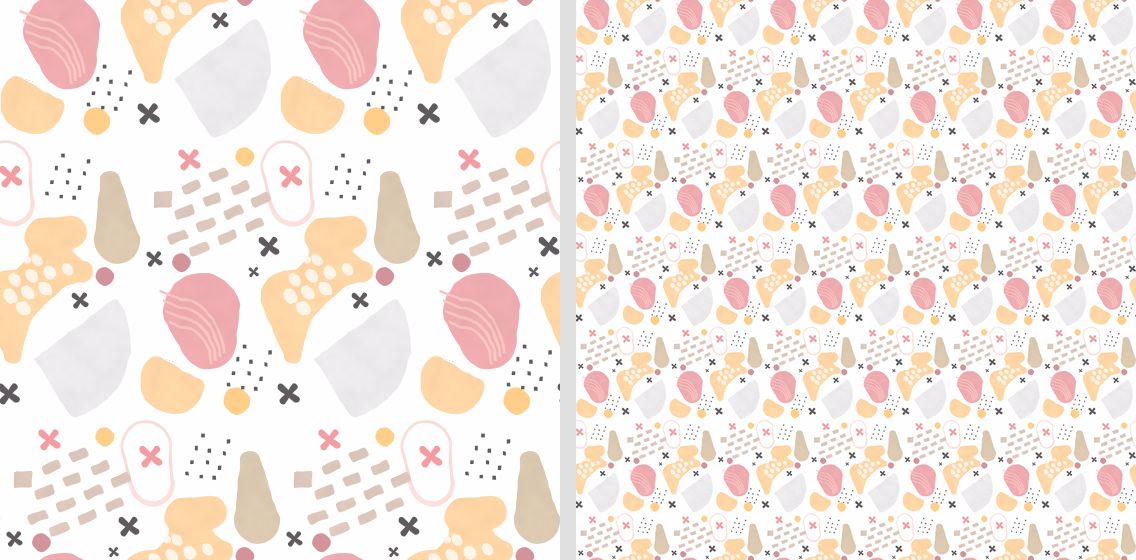
Left, the tile; right, the same tile 3 across and 3 down.
Write a WebGL 1 fragment shader that draws this pattern.

```glsl
precision highp float;
uniform vec2 u_resolution;

float hash(vec2 p) {
  vec3 h = fract(vec3(p.xyx) * 0.1031);
  h += dot(h, h.yzx + 33.33);
  return fract((h.x + h.y) * h.z);
}

float noise(vec2 p) {
  vec2 i = floor(p), f = fract(p);
  f = f * f * (3.0 - 2.0 * f);
  return mix(mix(hash(i), hash(i + vec2(1, 0)), f.x),
             mix(hash(i + vec2(0, 1)), hash(i + vec2(1, 1)), f.x), f.y);
}

// Offset from the nearest copy of a centre; each row of tiles shifts by half a tile
vec2 place(vec2 p, float x, float y) {
  vec2 q = p - vec2(x, y);
  q -= floor(q.y / 384.0 + 0.5) * vec2(192, 384);
  q.x -= 384.0 * floor(q.x / 384.0 + 0.5);
  vec2 s = q / 13.0 + 60.0;
  return q + 2.4 * (vec2(noise(s), noise(s + 40.0)) - 0.5);
}

float taper(vec2 q, vec2 a, vec2 b, float ra, float rb) {
  float h = clamp(dot(q - a, b - a) / dot(b - a, b - a), 0.0, 1.0);
  return length(q - mix(a, b, h)) - mix(ra, rb, h);
}

float box(vec2 q, vec2 size, float r) {
  vec2 d = abs(q) - size + r;
  return length(max(d, 0.0)) + min(max(d.x, d.y), 0.0) - r;
}

float ellipse(vec2 q, vec2 r) {
  return (length(q / r) - 1.0) * min(r.x, r.y);
}

float smin(float a, float b, float k) {
  float h = max(k - abs(a - b), 0.0) / k;
  return min(a, b) - h * h * k * 0.25;
}

float cross4(vec2 q, float size) {
  q = abs(mat2(0.996, 0.087, -0.087, 0.996) * q);
  return taper(q, vec2(0), vec2(0.7 * size), 0.24 * size, 0.32 * size);
}

vec2 latticeId(vec2 q, vec2 a, vec2 b) {
  vec2 g = vec2(q.x * b.y - q.y * b.x, a.x * q.y - a.y * q.x);
  return floor(g / (a.x * b.y - a.y * b.x) + 0.5);
}

float dots(vec2 q) {
  vec2 a = vec2(18, 4), b = vec2(-6, 17), id = latticeId(q, a, b);
  if (abs(id.x) > 1.5 || abs(id.y - 0.5) > 2.0 || id == vec2(0, -1)) return 99.0;
  vec2 jitter = vec2(hash(id + 9.0), hash(id + 23.0)) - 0.5;
  return box(q - id.x * a - id.y * b - 5.0 * jitter, vec2(2.3, 2.7), 0.7);
}

float dashes(vec2 q) {
  vec2 a = vec2(38, -17), b = vec2(29, 17), id = latticeId(q, a, b);
  float first = id.y < 1.5 ? 0.0 : -1.0, last = id.y < 2.5 ? 2.0 : 1.0;
  if (abs(id.y - 1.5) > 2.0 || id.x < first || id.x > last) return 99.0;
  q -= id.x * a + id.y * b;
  if (id == vec2(0)) return box(q, vec2(12, 11), 2.0);
  q = mat2(0.93, 0.37, -0.37, 0.93) * q;
  return box(q, vec2(11.5 + 3.0 * hash(id + 5.0), 6.7), 3.5);
}

float seeds(vec2 q) {
  vec2 a = vec2(24, -5), b = vec2(-6, 22), id = latticeId(q, a, b);
  if (id.x < abs(id.y - 0.5) - 0.5 || id.x > min(3.0 - id.y, 3.0 + 2.0 * id.y)) return 99.0;
  q = mat2(0.6, -0.8, 0.8, 0.6) * (q - id.x * a - id.y * b);
  return ellipse(q, vec2(9.3, 6.8) * (1.0 + 0.13 * id.y + 0.1 * hash(id + 3.0)));
}

// Flat ink with faint brush mottling
void paint(inout vec3 col, vec3 ink, float d, vec2 q) {
  float wash = noise(q / 24.0 + 50.0) + 0.5 * noise(q / 9.0 + 70.0) - 0.75;
  float cover = clamp(0.5 - d * u_resolution.y / 768.0, 0.0, 1.0);
  col = mix(col, ink * (1.0 + 0.035 * wash), cover);
}

void main() {
  vec2 p = gl_FragCoord.xy / u_resolution * 768.0;
  p.y = 768.0 - p.y;
  vec3 col = vec3(0.996), dark = vec3(0.37, 0.35, 0.36), rose = vec3(0.94, 0.61, 0.63);

  // Large yellow blob with pale seeds
  vec2 q = place(p, 435.0, 395.0);
  float d = taper(q, vec2(-40, 15), vec2(-34, 92), 38.0, 12.0);
  d = smin(d, taper(q, vec2(-30, 20), vec2(20, -30), 30.0, 32.0), 10.0);
  d = smin(d, taper(q, vec2(8, -71), vec2(46, -77), 25.0, 22.0), 12.0);
  d = smin(d, taper(q, vec2(20, -30), vec2(62, -23), 30.0, 15.0), 10.0);
  paint(col, vec3(1.0, 0.84, 0.65), d, q);
  paint(col, vec3(1.0, 0.96, 0.91), min(seeds(q + vec2(31, 11)), length(q + vec2(14, 38)) - 5.0), q);

  // Pink egg with flowing strokes
  q = place(p, 277.0, 440.0);
  paint(col, vec3(0.935, 0.67, 0.69), taper(q, vec2(0, -12), vec2(8, 26), 53.0, 40.0), q);
  for (int i = 0; i < 4; i++) {
    float n = float(i);
    vec2 k = q - vec2(-30, 60), r = mix(vec2(61, 90), vec2(43, 52), n / 3.0);
    vec2 e = vec2(max(k.x, 0.0), k.y - 0.4 * min(k.x, 0.0));
    float ring = length(e / r);
    d = abs(ring - 1.0) * ring / max(length(e / (r * r)), 0.001) - 1.9;
    paint(col, vec3(0.97, 0.77, 0.75), max(d, max(k.y + 16.0 - 5.0 * n, 4.0 * n - 28.0 - k.x)), q);
  }

  // Grey wedge, yellow half moon, beige drop
  q = place(p, 454.0, 470.0);
  d = max(dot(q - vec2(-23, 22), vec2(-0.602, -0.798)), dot(q - vec2(-23, 22), vec2(-0.849, 0.528)));
  paint(col, vec3(0.925, 0.918, 0.925), -smin(-d, 109.0 - length(q), 8.0), q);
  q = place(p, 621.0, 523.0);
  d = -smin(44.5 - length(q), 20.0 - dot(q, vec2(0.49, -0.87)), 9.0);
  paint(col, vec3(1.0, 0.84, 0.65), d, q);
  q = place(p, 540.0, 300.0);
  paint(col, vec3(0.86, 0.785, 0.69), taper(q, vec2(-5, -51), vec2(4, 30), 14.0, 31.5), q);

  // Brushed oval outline
  q = place(p, 396.0, 252.0);
  d = abs(taper(q, vec2(-4, -24), vec2(4, 27), 33.0, 28.0)) - 2.0 - 1.5 * smoothstep(0.0, 50.0, q.y);
  paint(col, vec3(0.98, 0.87, 0.855), d, q);

  // Discs
  d = min(length(place(p, 709.0, 550.0)) - 18.0, length(place(p, 720.0, 215.0)) - 12.3);
  paint(col, vec3(1.0, 0.8, 0.53), d, vec2(0));
  d = min(length(place(p, 528.0, 379.0)), length(place(p, 249.0, 360.0))) - 12.0;
  paint(col, vec3(0.82, 0.57, 0.6), d, vec2(0));

  // Dashes, dots and crosses
  q = place(p, 286.0, 290.0);
  paint(col, vec3(0.865, 0.78, 0.735), dashes(q + vec2(62, 16)), q);
  d = min(dots(place(p, 154.0, 112.0)), dots(place(p, 97.0, 234.0)));
  d = min(d, min(cross4(place(p, 204.0, 156.0), 13.5), cross4(place(p, 369.0, 338.0), 12.5)));
  d = min(d, min(cross4(place(p, 302.0, 28.0), 10.0), cross4(place(p, 212.0, 355.0), 9.5)));
  paint(col, dark, min(d, cross4(place(p, 348.0, 373.0), 6.0)), vec2(0));
  d = min(cross4(place(p, 260.0, 219.0), 13.5), cross4(place(p, 399.0, 242.0), 14.0));
  paint(col, rose, d, vec2(0));

  gl_FragColor = vec4(col, 1.0);
}
```
